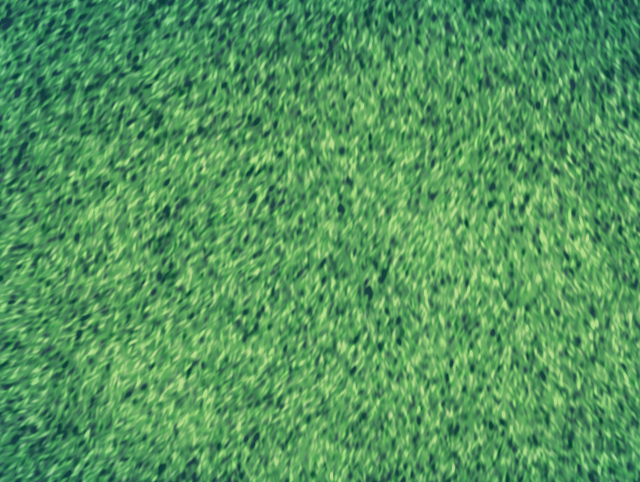
Reproduce this texture procedurally as a WebGL 2 fragment shader.

```glsl
#version 300 es
precision highp float;
// Dense short turf: soft overlapping blades, leaning across the lawn, darker towards the rim.

#define CELL 0.0150          // grid cell and half blade length, in canvas heights
#define BLADES 4             // blades per cell
#define LIT_WIDTH 0.34       // half width of bright blades, in cells
#define SHADE_WIDTH 0.48     // half width of dark gaps, in cells
#define LEAN_LEFT 0.85       // lean from vertical at the left side, radians
#define LEAN_RIGHT -0.25     // lean at the right side
#define LEAN_JITTER 0.9      // random spread of the lean
#define CONTRAST 1.65        // blade tone strength
#define CLUMP 0.75           // strength of clumps and patches
#define RIM 1.5              // darkening towards the rim
#define HUE_SPREAD 0.07      // grey to pure green variation

uniform vec2 u_resolution;
out vec4 fragColor;

// Integer hash giving four values in 0..1
vec4 hash4(ivec2 cell, int seed) {
    uvec4 v = uvec4(ivec4(cell, seed, cell.x + cell.y));
    v = v * 1664525u + 1013904223u;
    v += v.yzxy * v.wxyz;
    v ^= v >> 16u;
    v += v.yzxy * v.wxyz;
    return vec4(v >> 8u) / 16777216.0;
}

float valueNoise(vec2 p, int seed) {
    ivec2 i = ivec2(floor(p));
    vec2 f = fract(p);
    f = f * f * (3.0 - 2.0 * f);
    float low = mix(hash4(i, seed).x, hash4(i + ivec2(1, 0), seed).x, f.x);
    float high = mix(hash4(i + ivec2(0, 1), seed).x, hash4(i + ivec2(1, 1), seed).x, f.x);
    return mix(low, high, f.y);
}

// Sum of soft elongated blades: x is tone, y is hue shift
vec2 bladeField(vec2 p, float lean) {
    vec2 grid = p / CELL;
    ivec2 home = ivec2(floor(grid));
    vec2 total = vec2(0.0);
    for (int y = -1; y <= 1; y++)
    for (int x = -1; x <= 1; x++)
    for (int k = 0; k < BLADES; k++) {
        ivec2 cell = home + ivec2(x, y);
        vec4 rnd = hash4(cell, k);
        vec2 d = grid - vec2(cell) - rnd.xy;
        float angle = lean + LEAN_JITTER * (rnd.w - 0.5);
        vec2 along = vec2(sin(angle), cos(angle));
        float weight = 2.0 * rnd.z - 1.0;
        float width = weight > 0.0 ? LIT_WIDTH : SHADE_WIDTH;
        vec2 q = vec2(dot(d, vec2(along.y, -along.x)) / width, dot(d, along));
        float body = max(0.0, 1.0 - dot(q, q));
        float hue = fract(rnd.z * 37.0) - 0.5;
        total += body * body * vec2(weight * (weight > 0.0 ? 1.15 : 0.9), hue);
    }
    return total;
}

// Palette from deep shade to sunlit tips
vec3 turfColour(float tone) {
    const vec3 shades[8] = vec3[8](
        vec3(0.09, 0.26, 0.25), vec3(0.18, 0.38, 0.28),
        vec3(0.26, 0.51, 0.33), vec3(0.32, 0.60, 0.35),
        vec3(0.39, 0.68, 0.38), vec3(0.47, 0.71, 0.42),
        vec3(0.56, 0.79, 0.46), vec3(0.70, 0.87, 0.54));
    const float stops[8] = float[8](-2.7, -1.75, -0.95, -0.27, 0.33, 0.84, 1.48, 2.7);
    vec3 colour = shades[0];
    for (int i = 1; i < 8; i++) {
        float t = clamp((tone - stops[i - 1]) / (stops[i] - stops[i - 1]), 0.0, 1.0);
        colour = mix(colour, shades[i], t);
    }
    return colour;
}

void main() {
    vec2 uv = gl_FragCoord.xy / u_resolution;
    vec2 p = gl_FragCoord.xy / u_resolution.y;

    // Blade direction drifts over the lawn
    float lean = mix(LEAN_LEFT, LEAN_RIGHT, uv.x) + 0.5 * (valueNoise(p * 6.0, 21) - 0.5);
    vec2 blades = bladeField(p, lean);

    // Clumps, broad patches and light falling off from the lower middle
    float clump = valueNoise(p * 28.0, 22) + valueNoise(p * 9.0, 23) - 1.0;
    vec2 fromLight = (uv - vec2(0.55, 0.42)) * vec2(1.0, 1.15);
    float rim = dot(fromLight, fromLight);
    float tone = CONTRAST * blades.x + CLUMP * clump + RIM * (0.2 - 1.3 * rim);

    vec3 colour = turfColour(tone);
    colour += HUE_SPREAD * blades.y * vec3(1.0, -0.1, 0.75);
    colour *= mix(vec3(1.0), vec3(0.72, 0.93, 1.06), smoothstep(0.12, 0.6, rim));
    fragColor = vec4(clamp(colour, 0.0, 1.0), 1.0);
}
```
